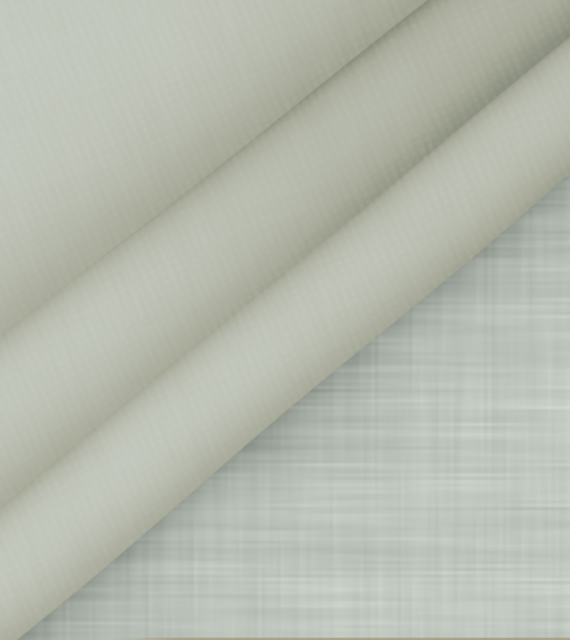
Reproduce this texture procedurally as a Shadertoy shader.

```glsl
// Draws pale linen cloth: three soft diagonal folds above a flat woven layer.

float hash(float n) {
    return fract(sin(n * 12.9898) * 43758.547);
}

// Height above a sloping, slightly wavy fold edge.
float edgeDistance(vec2 p, float height, float slope, float wave) {
    float wobble = wave * sin(p.x * 11.0 + height * 9.0);
    return (p.y - height - slope * p.x + wobble) * inversesqrt(1.0 + slope * slope);
}

// One yarn whose thickness changes along its length.
float yarn(float id, float along) {
    float seed = hash(id);
    float slub = sin(along * (7.0 + 9.0 * seed) + seed * 40.0)
               + 0.6 * sin(along * 31.0 + seed * 91.0);
    return (seed - 0.5) + 0.3 * slub;
}

// Parallel yarns, blended smoothly across their width.
float yarns(float across, float along, float count) {
    float s = across * count;
    float id = floor(s);
    return mix(yarn(id, along), yarn(id + 1.0, along), smoothstep(0.0, 1.0, s - id));
}

// Broad uneven light from layered sines.
float mottling(vec2 p) {
    float sum = 0.0;
    float gain = 0.5;
    for (int i = 0; i < 4; i++) {
        sum += gain * sin(p.x + 1.7 * sin(p.y * 0.8)) * cos(p.y - 0.6 * p.x);
        p = mat2(1.5, 1.1, -1.1, 1.5) * p + 2.3;
        gain *= 0.55;
    }
    return sum;
}

// Fine twill ribs broken into short stitches.
float twill(vec2 p) {
    float rib = sin(dot(p, vec2(420.0, 190.0)));
    float stitch = sin(dot(p, vec2(-260.0, 440.0)) + 1.5 * sin(p.x * 47.0));
    return rib * (0.65 + 0.35 * stitch) + 0.3 * stitch;
}

// Creamy shadow through to cool pale light.
vec3 clothColor(float tone) {
    vec3 deep = vec3(0.51, 0.53, 0.47);
    vec3 cream = vec3(0.65, 0.66, 0.59);
    vec3 pale = vec3(0.785, 0.805, 0.77);
    vec3 color = mix(deep, cream, smoothstep(0.0, 0.42, tone));
    return mix(color, pale, clamp((tone - 0.35) / 0.65, 0.0, 1.15));
}

// Tone falls toward the rolled lower edge and into the upper crease.
float foldTone(float lower, float upper, float rollWidth, float creaseWidth) {
    float roll = 0.52 * exp(-pow(max(lower, 0.0) / rollWidth, 1.4));
    float crease = 0.58 * exp(-max(upper, 0.0) / creaseWidth);
    return 0.95 - roll - crease;
}

vec3 foldColor(vec2 p, float tone, float dimming) {
    float grain = 0.023 * twill(p) + 0.022 * yarns(p.x + 0.25 * p.y, p.y, 150.0);
    grain += 0.014 * yarns(p.y - 0.3 * p.x, p.x, 170.0);
    float uneven = 0.035 * mottling(p * 8.0);
    return clothColor(tone - dimming + grain + uneven);
}

// Flat cloth with crossed slub yarns and a soft cast shadow.
vec3 groundColor(vec2 p, float gap) {
    vec3 shade = vec3(0.56, 0.59, 0.555);
    vec3 light = vec3(0.765, 0.795, 0.765);
    float shadow = 0.62 * exp(-gap / 0.035) + 0.28 * exp(-gap / 0.15);
    float weave = 0.034 * yarns(p.y, p.x, 190.0) + 0.02 * yarns(p.x, p.y, 170.0);
    weave += 0.022 * yarns(p.y + 0.02 * p.x, p.x * 0.5, 42.0);
    weave += 0.012 * yarns(p.x, p.y * 0.5, 30.0);
    float ripple = 0.07 * mottling(p * vec2(5.0, 14.0));
    return mix(shade, light, 1.0 - shadow + ripple) + weave;
}

void mainImage(out vec4 fragColor, in vec2 fragCoord) {
    vec2 p = fragCoord / iResolution.y;
    float soft = max(1.2 / iResolution.y, 0.0016);

    // Fold edges, from the top layer down.
    float top = edgeDistance(p, 0.473, 0.786, 0.002);
    float middle = edgeDistance(p, 0.208, 0.823, 0.002);
    float bottom = edgeDistance(p, -0.022, 0.843, 0.003);

    // Light weakens toward the upper right.
    float away = smoothstep(0.55, 1.75, p.x + p.y);

    // Flat layer and its selvedge.
    vec3 color = groundColor(p, max(-bottom, 0.0));
    float selvedge = (1.0 - smoothstep(0.002, 0.005, p.y)) * smoothstep(0.15, 0.3, p.x);
    color = mix(color, vec3(0.62, 0.58, 0.44), 0.7 * selvedge);

    // Overlapping folds.
    vec3 third = foldColor(p, foldTone(bottom, -middle, 0.052, 0.024), 0.12 * away);
    color = mix(color, third, smoothstep(-soft, soft, bottom));
    vec3 second = foldColor(p, foldTone(middle, -top, 0.065, 0.027), 0.30 * away);
    color = mix(color, second, smoothstep(-soft, soft, middle));
    vec3 first = foldColor(p, foldTone(top, 1.0, 0.10, 0.03), 0.12 * away);
    color = mix(color, first, smoothstep(-soft, soft, top));

    fragColor = vec4(clamp(color, 0.0, 1.0), 1.0);
}
```
